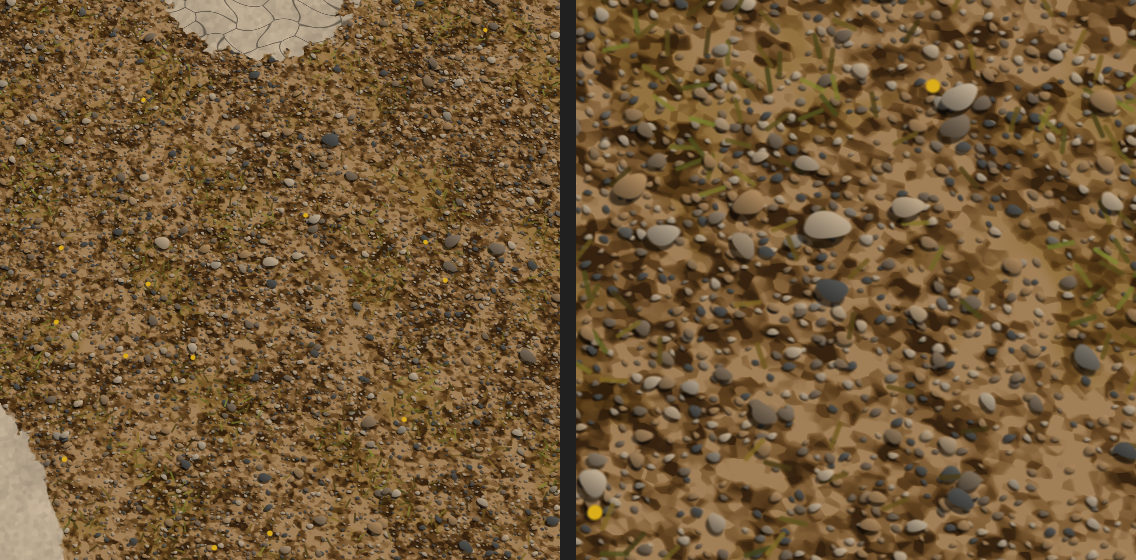
Left, the full canvas; right, a detail of the centre.
Reproduce this texture procedurally as a three.js fragment shader.

```glsl
varying vec2 vUv;

#define GRAIN_SCALE 78.0
#define GRAIN_CONTRAST 0.95
#define PEBBLE_SCALE 100.0
#define PEBBLE_COVER 0.58
#define GRASS_SCALE 52.0
#define FLOWER_SCALE 14.0
#define SOFTNESS 0.0016
#define LIGHT vec2(0.5, 0.8)

const vec3 DARK = vec3(0.21, 0.135, 0.06);
const vec3 UMBER = vec3(0.36, 0.245, 0.115);
const vec3 BROWN = vec3(0.51, 0.375, 0.215);
const vec3 SAND = vec3(0.635, 0.50, 0.34);
const vec3 STONE = vec3(0.46, 0.40, 0.33);
const vec3 SLATE = vec3(0.31, 0.31, 0.30);
const vec3 PALE = vec3(0.73, 0.66, 0.56);
const vec3 OLIVE = vec3(0.40, 0.32, 0.11);
const vec3 GREEN = vec3(0.40, 0.43, 0.15);
const vec3 YELLOW = vec3(0.86, 0.68, 0.10);

vec3 hash3(vec2 p) {
  vec3 q = fract(vec3(p.xyx) * vec3(0.1031, 0.1030, 0.0973));
  q += dot(q, q.yxz + 33.33);
  return fract((q.xxy + q.yzz) * q.zyx);
}

mat2 turn(float a) { return mat2(cos(a), sin(a), -sin(a), cos(a)); }

// Layered, warped sines for broad patches
float waves(vec2 p) {
  float sum = 0.0, amp = 0.5;
  for (int i = 0; i < 4; i++) {
    p += 0.8 * sin(p.yx * 0.9 + 1.7);
    sum += amp * sin(p.x) * sin(p.y);
    p = turn(0.9) * p * 1.8 + 2.3;
    amp *= 0.65;
  }
  return sum;
}

// Smoothly blended cellular tones
float grains(vec2 p) {
  float sum = 0.0, total = 0.0;
  for (int j = -1; j <= 1; j++) for (int i = -1; i <= 1; i++) {
    vec2 id = floor(p) + vec2(float(i), float(j));
    vec3 r = hash3(id + 211.0);
    vec2 d = p - id - r.xy;
    float w = exp(-9.0 * dot(d, d));
    sum += w * r.z;
    total += w;
  }
  return sum / max(total, 1e-5);
}

float bareness(vec2 p) { return smoothstep(-0.3, 0.4, waves(p * 13.0 + 4.0)); }
float grassiness(vec2 p) { return smoothstep(0.06, 0.40, waves(p * 15.0 + 9.0)); }

vec3 soil(vec2 p) {
  vec2 q = turn(0.35) * p * vec2(0.85, 1.15);
  float tone = 0.56 + 0.26 * (bareness(p) - 0.5);
  tone += GRAIN_CONTRAST * (grains(q * GRAIN_SCALE) - 0.5);
  tone += 0.75 * GRAIN_CONTRAST * (grains(q * GRAIN_SCALE * 1.9 + 40.0) - 0.5);
  vec3 col = mix(DARK, UMBER, smoothstep(0.0, 0.3, tone));
  col = mix(col, BROWN, smoothstep(0.3, 0.6, tone));
  col = mix(col, SAND, smoothstep(0.6, 0.9, tone));
  return mix(col, col * vec3(0.88, 0.86, 0.62), 0.7 * grassiness(p));
}

vec3 stoneColor(vec3 r) {
  vec3 col = mix(STONE, SAND, smoothstep(0.2, 0.7, r.x));
  col = mix(col, SLATE, step(0.76, r.y));
  return mix(col, PALE, smoothstep(0.6, 0.9, r.z) * 0.9);
}

// One size class of lit stones with cast shadows
vec3 pebbles(vec3 col, vec2 p, float scale, float cover) {
  vec2 q = p * scale;
  float soft = SOFTNESS * scale;
  for (int j = -1; j <= 1; j++) for (int i = -1; i <= 1; i++) {
    vec2 id = floor(q) + vec2(float(i), float(j));
    vec3 r = hash3(id + scale), s = hash3(id + scale + 57.0);
    if (r.z > cover * (1.3 - 0.6 * bareness(id / scale))) continue;
    vec2 d = q - id - 0.5 - 0.6 * (r.xy - 0.5);
    float radius = mix(0.2, 0.42, s.z * s.z);
    mat2 shape = turn(1.6 * (s.x - 0.5) + 0.25);
    vec2 squash = vec2(1.0, 1.25 + 0.5 * s.y);
    vec2 e = shape * d * squash;
    float bump = 0.08 * radius * sin(3.0 * atan(e.y, e.x + 1e-4) + 6.28 * s.y);
    float body = length(e) + bump - radius;
    float shade = length(shape * (d + LIGHT * radius * 0.5) * squash) - radius;
    col *= 1.0 - 0.55 * smoothstep(soft, -soft, shade);
    float lit = clamp(0.5 + 0.6 * dot(d, LIGHT) / radius, 0.0, 1.0);
    vec3 face = stoneColor(hash3(id + scale + 91.0)) * mix(0.66, 1.1, lit);
    col = mix(col, face, smoothstep(soft, -soft, body));
  }
  return col;
}

// Short blades and dry straw
vec3 grass(vec3 col, vec2 p) {
  vec2 q = p * GRASS_SCALE;
  for (int j = -1; j <= 1; j++) for (int i = -1; i <= 1; i++) {
    vec2 id = floor(q) + vec2(float(i), float(j));
    vec3 r = hash3(id + 17.0), s = hash3(id + 71.0);
    float lush = grassiness(id / GRASS_SCALE);
    if (r.z > 0.12 + 0.75 * lush) continue;
    vec2 d = q - id - r.xy;
    vec2 dir = vec2(cos(s.x * 3.14), sin(s.x * 3.14));
    d -= dir * clamp(dot(d, dir), -0.42, 0.42);
    vec3 blade = mix(OLIVE, GREEN, s.y * lush) * (0.6 + 0.7 * s.z);
    col = mix(col, blade, 0.8 * smoothstep(0.15, 0.03, length(d)));
  }
  return col;
}

vec3 flowers(vec3 col, vec2 p) {
  vec2 q = p * FLOWER_SCALE, id = floor(q);
  vec3 r = hash3(id + 33.0);
  float d = length(q - id - 0.2 - 0.6 * r.xy);
  return mix(col, YELLOW, step(r.z, 0.06) * smoothstep(0.09, 0.05, d));
}

// Thin cracks along cell borders
float cracks(vec2 p) {
  p += 0.25 * sin(p.yx * 2.7);
  float near = 9.0, next = 9.0;
  for (int j = -1; j <= 1; j++) for (int i = -1; i <= 1; i++) {
    vec2 id = floor(p) + vec2(float(i), float(j));
    float d = length(p - id - hash3(id + 5.0).xy);
    next = min(next, max(near, d));
    near = min(near, d);
  }
  return smoothstep(0.06, 0.01, next - near);
}

// Worn concrete at the top and the lower left
vec3 concrete(vec3 col, vec2 uv) {
  float ragged = 0.012 * waves(uv * 45.0) + 0.012 * (grains(uv * 70.0) - 0.5);
  float corner = length(uv - vec2(-0.3, 0.0)) - 0.408 + ragged;
  float top = length((uv - vec2(0.465, 1.02)) * vec2(0.7, 1.0)) - 0.12 + 1.5 * ragged;
  vec3 slab = PALE * (0.97 + 0.08 * waves(uv * 25.0) + 0.1 * (grains(uv * 120.0) - 0.5));
  slab *= 1.0 - 0.4 * cracks(uv * vec2(17.0, 26.0)) * step(0.5, uv.y);
  return mix(col, slab, smoothstep(0.003, -0.003, min(corner, top)));
}

void main() {
  // Features shrink gently toward the far edge
  vec2 ground = vec2((vUv.x - 0.5) * (1.0 + 0.3 * vUv.y), vUv.y * (1.0 + 0.18 * vUv.y));
  vec3 col = soil(ground);
  for (int i = 0; i < 4; i++) {
    float level = float(i);
    col = pebbles(col, ground, PEBBLE_SCALE * pow(0.6, level), PEBBLE_COVER * pow(0.5, level));
    if (i == 1) col = grass(col, ground);
  }
  col = flowers(col, ground);
  gl_FragColor = vec4(concrete(col, vUv), 1.0);
}
```
